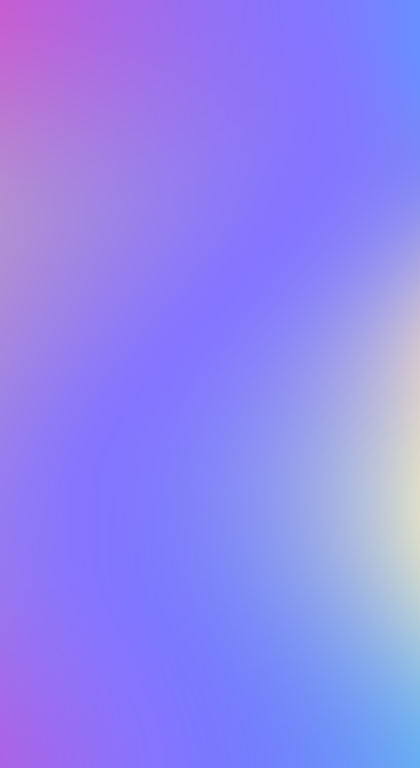
Reproduce this background procedurally as a Shadertoy shader.

```glsl
// Horizontal position of the periwinkle fold at height v
float foldCentre(float v) {
    return 0.21
        + 0.56 * smoothstep(0.35, 0.85, v)
        + 0.18 * (1.0 - smoothstep(0.0, 0.30, v))
        - 0.06 * smoothstep(0.87, 1.0, v);
}

// Violet, periwinkle, mauve and magenta, from bottom to top
vec3 leftEdge(float v) {
    vec3 col = mix(vec3(0.69, 0.37, 0.89), vec3(0.58, 0.48, 0.95), smoothstep(-0.10, 0.35, v));
    col = mix(col, vec3(0.70, 0.56, 0.82), smoothstep(0.30, 0.74, v));
    return mix(col, vec3(0.78, 0.36, 0.82), smoothstep(0.70, 1.03, v));
}

// Cyan, cream, sand, lavender and sky, from bottom to top
vec3 rightEdge(float v) {
    vec3 col = mix(vec3(0.40, 0.68, 0.95), vec3(0.87, 0.87, 0.79), smoothstep(-0.02, 0.34, v));
    col = mix(col, vec3(0.84, 0.79, 0.81), smoothstep(0.35, 0.55, v));
    col = mix(col, vec3(0.50, 0.52, 0.97), smoothstep(0.50, 0.81, v));
    return mix(col, vec3(0.41, 0.56, 1.00), smoothstep(0.75, 0.95, v));
}

void mainImage(out vec4 fragColor, in vec2 fragCoord) {
    vec2 uv = fragCoord / iResolution.xy;
    float centre = foldCentre(uv.y);
    vec3 periwinkle = vec3(0.52, 0.46, 1.0);

    // Distance from the fold to each side, 0 to 1
    float toLeft = max(centre - uv.x, 0.0) / centre;
    float toRight = max(uv.x - centre, 0.0) / (1.0 - centre);

    // Left side fades almost evenly
    vec3 col = mix(periwinkle, leftEdge(uv.y), pow(toLeft, 1.2));

    // Right side: red arrives last, so the glow passes through blue
    vec3 falloff = mix(vec3(2.8, 1.8, 2.1), vec3(1.4), smoothstep(0.65, 0.85, uv.y));
    col = mix(col, rightEdge(uv.y), pow(vec3(toRight), falloff));

    // Cool shade across the lower right
    float cool = toRight * (1.0 - toRight) * (1.0 - smoothstep(0.10, 0.60, uv.y));
    col.r -= 0.25 * cool;

    fragColor = vec4(clamp(col, 0.0, 1.0), 1.0);
}
```
